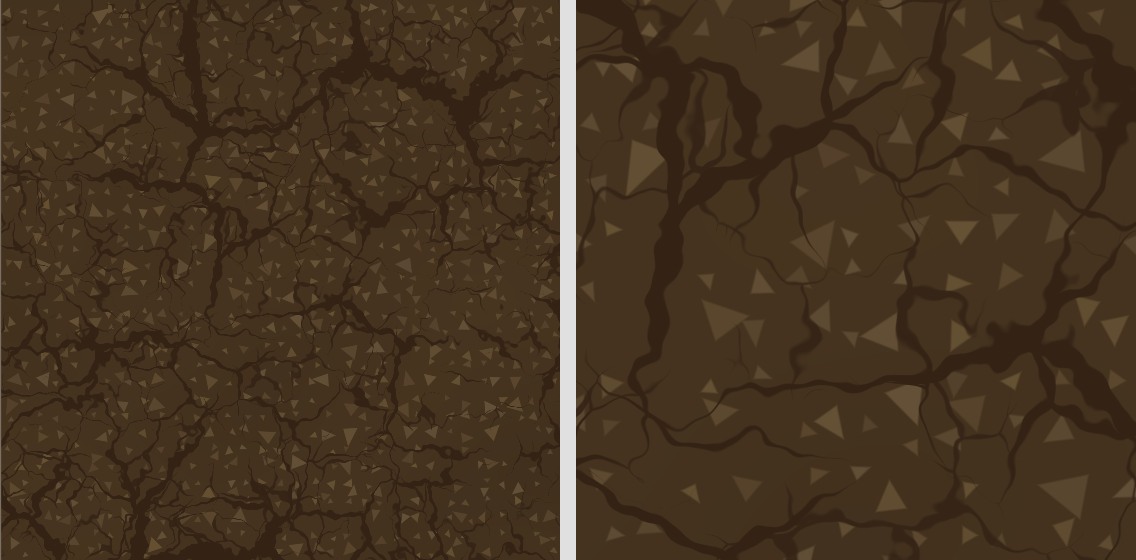
Left, the full canvas; right, a detail of the centre.
Give the GLSL for this texture, as a three.js fragment shader.

```glsl
// Dry cracked soil strewn with small angular stone chips, pale along its left rim.
// Cracks are borders of warped Voronoi cells at three scales, with widths driven
// by gradient noise; chips are irregular triangles on jittered grids.

#define SOIL_COLOR vec3(0.268, 0.198, 0.120)
#define CRACK_COLOR vec3(0.205, 0.138, 0.083)
#define RIM_COLOR vec3(0.480, 0.440, 0.390)
#define CHIP_DARK vec3(0.315, 0.238, 0.155)
#define CHIP_OLIVE vec3(0.400, 0.322, 0.195)
#define CHIP_GREY vec3(0.385, 0.315, 0.225)
#define TRUNK_WIDTH 0.0070
#define BRANCH_WIDTH 0.0034
#define HAIR_WIDTH 0.0027
#define CLUSTERING 1.4
#define RIM_WIDTH 0.0022
#define EDGE_SOFTNESS 0.0009

varying vec2 vUv;

vec2 hash2(vec2 p) {
  vec3 q = fract(vec3(p.xyx) * vec3(0.1031, 0.1030, 0.0973));
  q += dot(q, q.yzx + 33.33);
  return fract((q.xx + q.yz) * q.zy);
}

float cornerSlope(vec2 cell, vec2 offset) {
  float angle = 6.2832 * hash2(cell + 50.0).x;
  return dot(vec2(cos(angle), sin(angle)), offset);
}

// Gradient noise, about -0.7 to 0.7
float noise(vec2 p) {
  vec2 i = floor(p), f = fract(p), e = vec2(1.0, 0.0);
  vec2 u = f * f * f * (f * (f * 6.0 - 15.0) + 10.0);
  return mix(mix(cornerSlope(i, f), cornerSlope(i + e, f - e), u.x),
             mix(cornerSlope(i + e.yx, f - e.yx), cornerSlope(i + 1.0, f - 1.0), u.x), u.y);
}

vec2 noise2(vec2 p) {
  return vec2(noise(p), noise(p + vec2(37.2, 71.7)));
}

// Bends at three scales make the cracks wander and turn jagged
vec2 warp(vec2 p) {
  return p + 0.055 * noise2(p * 6.0) + 0.022 * noise2(p * 24.0 + 9.0)
           + 0.008 * noise2(p * 64.0 + 21.0);
}

// Distance to the nearest Voronoi border, in cell units
float borderDistance(vec2 p) {
  vec2 base = floor(p), f = fract(p), nearest = vec2(0.0);
  float best = 9.0, border = 9.0;
  for (int y = -1; y <= 1; y++)
  for (int x = -1; x <= 1; x++) {
    vec2 g = vec2(float(x), float(y));
    vec2 r = g + hash2(base + g + 80.0) - f;
    if (dot(r, r) < best) { best = dot(r, r); nearest = r; }
  }
  for (int y = -2; y <= 2; y++)
  for (int x = -2; x <= 2; x++) {
    vec2 g = vec2(float(x), float(y));
    vec2 r = g + hash2(base + g + 80.0) - f;
    vec2 d = r - nearest;
    if (dot(d, d) > 0.0001) border = min(border, dot(0.5 * (r + nearest), normalize(d)));
  }
  return border;
}

// Positive inside a crack; width swells, tapers and vanishes along its path
float crackTier(vec2 p, vec2 bent, float scale, float width, float fullness) {
  float swell = fullness + 2.6 * noise(p * scale * 0.8 + scale) + CLUSTERING * noise(p * 2.6 + 4.3);
  float fray = 1.0 + 0.7 * noise(p * 85.0 + scale);
  return width * swell * fray - borderDistance(bent * scale + scale * 3.0) / scale;
}

float mainCracks(vec2 p, vec2 bent) {
  return max(crackTier(p, bent, 4.4, TRUNK_WIDTH, 0.58),
             crackTier(p, bent, 9.0, BRANCH_WIDTH, 0.55));
}

float cover(float depth) {
  return smoothstep(-EDGE_SOFTNESS, EDGE_SOFTNESS, depth);
}

// Center and inner radius of the chip in the grid cell around p
vec3 chipIn(vec2 p, float cells, vec2 sizes) {
  vec2 cell = floor(p * cells);
  float spread = hash2(cell + cells).y;
  float radius = mix(sizes.x, sizes.y, spread * spread);
  float margin = min(2.5 * radius * cells, 0.45);
  return vec3((cell + mix(vec2(margin), vec2(1.0 - margin), hash2(cell + cells * 3.0))) / cells, radius);
}

// Distance to the chip: three half planes with uneven angles
float chipDistance(vec2 p, float cells, vec3 chip) {
  vec2 cell = floor(p * cells);
  float turn = 6.2832 * hash2(cell + cells * 5.0).x, outside = -1.0;
  for (int i = 0; i < 3; i++) {
    float angle = turn + 2.0944 * float(i) + 0.4 * (hash2(cell + float(i) * 11.0).x - 0.5);
    outside = max(outside, dot(p - chip.xy, vec2(cos(angle), sin(angle))) - chip.z);
  }
  return outside;
}

// Chips keep off the main cracks; smaller ones also keep off the large ones
vec3 addChips(vec3 color, vec2 p, float cells, vec2 sizes, bool small) {
  vec3 chip = chipIn(p, cells, sizes);
  float outside = chipDistance(p, cells, chip);
  if (outside > EDGE_SOFTNESS) return color;
  vec3 large = chipIn(chip.xy, 20.0, vec2(0.0048, 0.0088));
  if (small && distance(chip.xy, large.xy) < 1.6 * (large.z + chip.z)) return color;
  if (mainCracks(chip.xy, warp(chip.xy)) > -0.8 * chip.z) return color;
  vec2 tint = hash2(floor(p * cells) + cells * 7.0);
  vec3 stone = mix(CHIP_DARK, mix(CHIP_OLIVE, CHIP_GREY, tint.x), 0.2 + 0.8 * tint.y);
  return mix(color, stone, cover(-outside));
}

void main() {
  vec2 p = vUv, bent = warp(p);
  vec3 color = SOIL_COLOR * (1.0 + 0.09 * noise(p * 3.2 + 7.0));
  color = addChips(color, p, 33.0, vec2(0.0028, 0.0052), true);
  color = addChips(color, p, 20.0, vec2(0.0048, 0.0088), false);

  // Hairlines stay a little paler than the deep cracks
  color = mix(color, CRACK_COLOR, 0.9 * cover(crackTier(p, bent, 17.0, HAIR_WIDTH, 0.10)));
  color = mix(color, CRACK_COLOR, cover(mainCracks(p, bent)));
  color = mix(color, RIM_COLOR, cover(RIM_WIDTH - p.x));
  gl_FragColor = vec4(color, 1.0);
}
```
